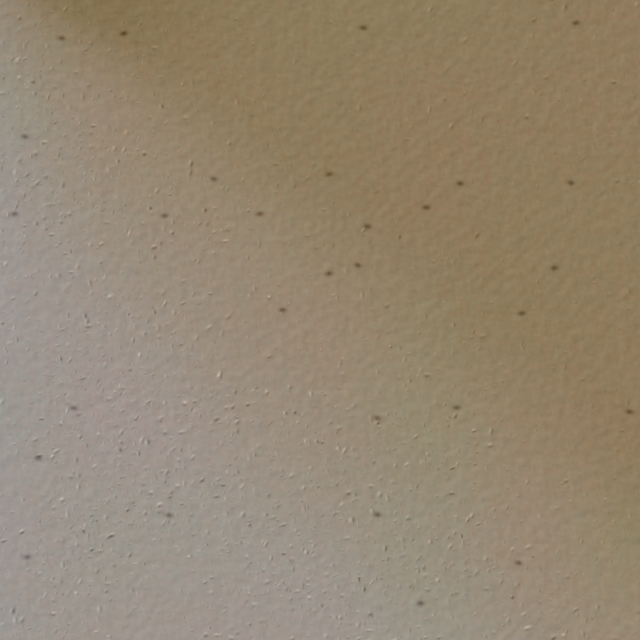
Write a WebGL 2 fragment shader that draws this texture.

```glsl
#version 300 es
precision highp float;
// Fine plaster wall with small chips, shading from cool grey to warm brown.
uniform vec2 u_resolution;
out vec4 fragColor;

float hash(vec2 p) {
  return fract(sin(dot(p, vec2(127.1, 311.7))) * 43758.5453);
}

float noise(vec2 p) {
  vec2 i = floor(p), f = fract(p);
  f = f * f * (3.0 - 2.0 * f);
  return mix(mix(hash(i), hash(i + vec2(1, 0)), f.x),
             mix(hash(i + vec2(0, 1)), hash(i + vec2(1, 1)), f.x), f.y);
}

float fbm(vec2 p) {
  float sum = 0.0, amp = 0.5;
  for (int i = 0; i < 4; i++) {
    sum += amp * noise(p);
    p = mat2(1.6, 1.2, -1.2, 1.6) * p + 7.3;
    amp *= 0.5;
  }
  return sum;
}

// Share of cells that hold a chip: clustered, denser toward the lower left.
float chipDensity(vec2 uv) {
  float side = 1.0 - smoothstep(0.35, 1.35, uv.x + 0.9 * uv.y);
  float cluster = smoothstep(0.3, 0.7, noise(uv * 9.0 + 4.0));
  return 0.1 + side * (0.2 + 0.45 * cluster);
}

// Slanted chips, each a dark hollow beside a lit rim.
float chips(vec2 uv, float cells, float seed) {
  vec2 p = uv * cells, base = floor(p);
  float relief = 0.0;
  for (int y = -1; y <= 1; y++) {
    for (int x = -1; x <= 1; x++) {
      vec2 cell = base + vec2(x, y), key = cell + seed;
      vec2 center = cell + vec2(hash(key + 1.3), hash(key + 5.7));
      float present = step(hash(key + 9.1), chipDensity(center / cells));
      float angle = 0.9 + 1.8 * (hash(key + 13.9) - 0.5);
      float c = cos(angle), s = sin(angle);
      vec2 q = mat2(c, -s, s, c) * (p - center);
      vec2 size = vec2(mix(0.13, 0.3, hash(key + 17.2)),
                       mix(0.09, 0.15, hash(key + 21.4)));
      vec2 hollow = q / size;
      vec2 rim = (q - vec2(0.04, 1.7 * size.y)) / size;
      float strength = pow(hash(key + 25.8), 2.0) * 0.85 + 0.15;
      float balance = hash(key + 29.5);
      relief += present * strength * (mix(0.3, 0.9, balance) * exp(-dot(rim, rim))
                - mix(1.1, 0.4, balance) * exp(-dot(hollow, hollow)));
    }
  }
  return relief;
}

// Sparse dark pits.
float pits(vec2 uv) {
  vec2 p = uv * 13.0, cell = floor(p);
  vec2 center = cell + 0.2 + 0.6 * vec2(hash(cell + 41.0), hash(cell + 47.0));
  vec2 q = (p - center) / vec2(0.075, 0.05);
  q.y += 0.5 * q.x * (hash(cell + 53.0) - 0.5);
  return step(hash(cell + 59.0), 0.14) * exp(-dot(q, q));
}

void main() {
  vec2 uv = gl_FragCoord.xy / u_resolution;

  // Cool to warm gradient along the diagonal, tighter at the top
  float spread = mix(1.0, 0.3, pow(uv.y, 4.0));
  float warmth = (uv.x + uv.y - 1.0) / spread + 0.16 * (fbm(uv * 4.0) - 0.47);
  vec3 color = mix(vec3(0.615, 0.583, 0.55), vec3(0.588, 0.533, 0.445),
                   smoothstep(-0.5, 0.04, warmth));
  color = mix(color, vec3(0.555, 0.482, 0.36), smoothstep(-0.04, 0.36, warmth));

  // Brown shade in the upper left, pale light on the left edge
  vec2 shade = (uv - vec2(0.17, 1.03)) / vec2(0.16, 0.12);
  color -= vec3(0.035, 0.04, 0.05) * exp(-dot(shade, shade));
  color += vec3(0.0, 0.008, 0.022) * exp(-uv.x * 14.0);

  // Broad faint tints
  float tint = noise(uv * 6.0 + 31.0) - 0.5;
  color += tint * vec3(0.018, -0.008, 0.006);

  // Fine soft grain, lit from one side
  vec2 g = uv * 95.0;
  float slope = fbm(g) - fbm(g + vec2(0.45, -0.45));
  color += 0.055 * slope + 0.035 * (fbm(uv * 150.0 + 19.0) - 0.47);
  color += 0.016 * (noise(uv * 110.0 + 63.0) - 0.5) * vec3(1.0, -0.3, -0.8);

  // Chips in two sizes, and pits
  float visible = mix(1.0, 0.6, smoothstep(-0.1, 0.4, warmth));
  color += visible * (0.16 * chips(uv, 58.0, 3.0) + 0.1 * chips(uv, 88.0, 71.0));
  color -= 0.17 * pits(uv) * vec3(0.95, 1.0, 0.95);

  fragColor = vec4(clamp(color, 0.0, 1.0), 1.0);
}
```
